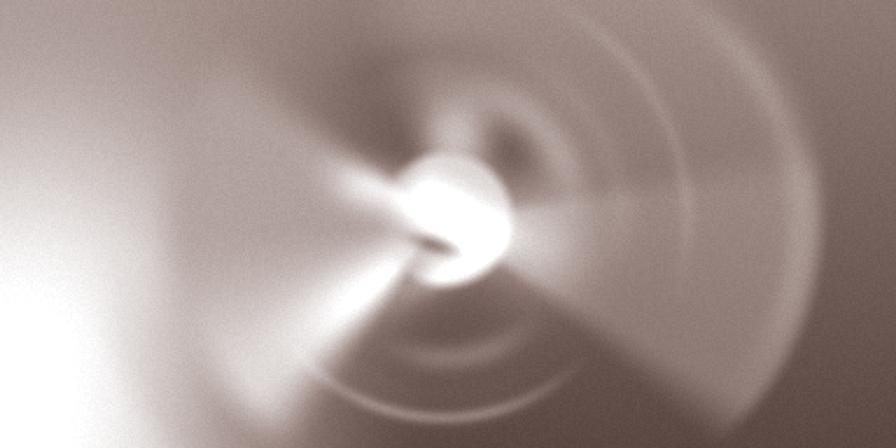
Reproduce this background procedurally as a Shadertoy shader.

```glsl
#define CENTER vec2(0.99, 0.505)
#define DOME_CENTER vec2(1.198, 0.505)
#define DOME_RADIUS 0.635
#define FAN_RADIUS 0.61
#define CORE_RADIUS 0.148
#define GRAIN 0.028

float hash(vec2 p) {
    vec3 h = fract(vec3(p.xyx) * 0.1031);
    h += dot(h, h.yzx + 33.33);
    return fract((h.x + h.y) * h.z);
}

// Soft angular window; all angles are in degrees
float sector(float angle, float middle, float halfWidth, float soft) {
    float away = abs(mod(angle - middle + 180.0, 360.0) - 180.0);
    return 1.0 - smoothstep(halfWidth - soft, halfWidth + soft, away);
}

float disk(float radius, float edge, float soft) {
    return 1.0 - smoothstep(edge - soft, edge + soft, radius);
}

float arc(float radius, float middle, float width) {
    float d = (radius - middle) / width;
    return exp(-d * d);
}

// Rotated elliptical glow
float glow(vec2 p, vec2 middle, vec2 size, float tilt) {
    float c = cos(radians(tilt)), s = sin(radians(tilt));
    vec2 d = mat2(c, -s, s, c) * (p - middle) / size;
    return exp(-dot(d, d));
}

float backdrop(vec2 p) {
    float left = mix(1.03, 0.68, smoothstep(0.2, 1.0, p.y));
    float right = mix(0.36, 0.56, p.y);
    return mix(left, right, smoothstep(0.05, 1.0, p.x));
}

// Broad wedges of light and shade around the center
float addFans(float tone, vec2 p, float r, float angle) {
    float domeR = length(p - DOME_CENTER);
    float dome = disk(domeR, DOME_RADIUS, 0.025);

    tone += 0.07 * sector(angle, 55.0, 50.0, 14.0) * disk(domeR, DOME_RADIUS, 0.06);
    tone -= 0.08 * sector(angle, 123.0, 18.0, 16.0) * disk(r, 0.35, 0.25);
    tone -= 0.05 * sector(angle, 212.0, 18.0, 10.0) * disk(r, 0.79, 0.05);

    float fanTone = mix(0.70, 0.89, smoothstep(180.0, 222.0, mod(angle, 360.0)));
    float fan = sector(angle, 188.0, 43.0, 9.0) * disk(r, FAN_RADIUS, 0.06);
    tone = mix(tone, fanTone, fan * 0.92);

    float rightTone = 0.56 + 0.05 * smoothstep(-30.0, 10.0, angle);
    tone = mix(tone, rightTone, sector(angle, -12.0, 23.0, 6.0) * dome);
    tone += 0.06 * arc(domeR, DOME_RADIUS - 0.045, 0.035)
          * sector(angle, 6.0, 29.0, 12.0);
    return tone;
}

// Thin curved reflections
float addRings(float tone, float r, float angle) {
    tone += 0.045 * arc(r, 0.545, 0.018) * sector(angle, 24.0, 32.0, 16.0);
    tone += 0.035 * arc(r, 0.40, 0.03) * sector(angle, 25.0, 30.0, 16.0);
    tone += 0.12 * arc(r, 0.30, 0.045) * sector(angle, 42.0, 28.0, 18.0);
    tone += 0.19 * arc(r, 0.438, 0.015) * sector(angle, 268.0, 32.0, 22.0);
    tone += 0.03 * arc(r, 0.39, 0.05) * sector(angle, 268.0, 32.0, 22.0);
    tone += 0.14 * arc(r, 0.305, 0.03) * sector(angle, 278.0, 25.0, 18.0);
    tone -= 0.035 * arc(r, 0.38, 0.04) * sector(angle, 95.0, 25.0, 18.0);
    return tone;
}

// Bright folded lens in the middle
float addCore(float tone, vec2 p) {
    tone += 0.20 * glow(p, vec2(1.20, 0.45), vec2(0.12, 0.13), 0.0);
    tone += 0.22 * glow(p, vec2(1.02, 0.69), vec2(0.075, 0.09), 0.0);
    tone -= 0.13 * glow(p, vec2(1.135, 0.665), vec2(0.055, 0.075), 30.0);
    tone += 0.20 * glow(p, vec2(0.86, 0.36), vec2(0.20, 0.075), 28.0);
    tone += 0.16 * glow(p, vec2(0.81, 0.58), vec2(0.08, 0.05), -20.0);

    float lens = disk(length(p - vec2(0.995, 0.51)), CORE_RADIUS, 0.018);
    tone = mix(tone, 0.86, lens * smoothstep(0.82, 0.98, p.x));
    tone += 0.34 * glow(p, vec2(0.985, 0.53), vec2(0.16, 0.058), -25.0);
    tone += 0.16 * glow(p, vec2(1.07, 0.45), vec2(0.08, 0.05), 40.0);
    tone += 0.14 * glow(p, vec2(0.99, 0.385), vec2(0.08, 0.03), 28.0);
    tone -= 0.32 * glow(p, vec2(0.972, 0.452), vec2(0.06, 0.019), -18.0);
    return tone;
}

// Warm brown shadows that fade to neutral white
vec3 tint(float tone) {
    float warmth = clamp((1.0 - tone) / 0.4, 0.0, 1.0);
    return vec3(tone) - warmth * vec3(0.0, 0.08, 0.10);
}

void mainImage(out vec4 fragColor, in vec2 fragCoord) {
    vec2 p = fragCoord / iResolution.y;
    vec2 q = p - CENTER;
    float r = length(q);
    float angle = degrees(atan(q.y, q.x));

    float tone = addFans(backdrop(p), p, r, angle);
    tone = addRings(tone, r, angle);
    tone = addCore(tone, p);
    tone += GRAIN * (hash(floor(p * 256.0)) - 0.5);
    fragColor = vec4(tint(clamp(tone, 0.0, 1.0)), 1.0);
}
```
